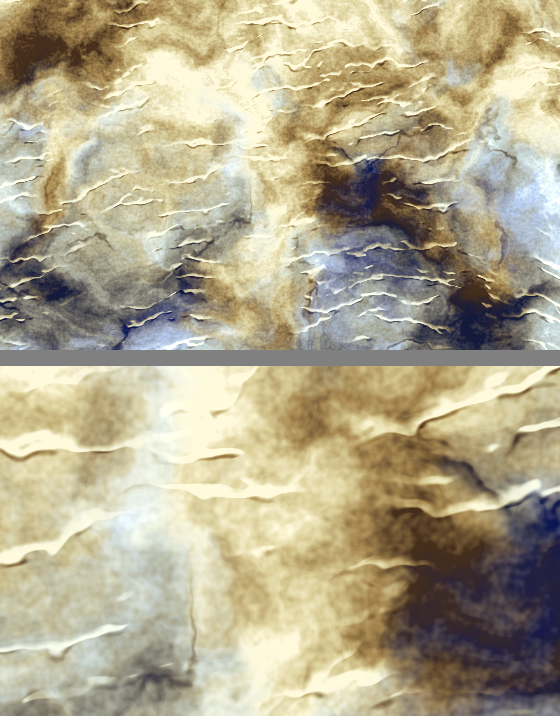
Top, the full canvas; bottom, a detail of the centre.
A WebGL 1 fragment shader for this texture:

```glsl
precision highp float;
// Desert seen from orbit: ochre sand drifting over pale blue rock and dark basins.
// Warped gradient noise picks sand or rock and its lightness; one-sided contour
// lines of stretched noise form the bright dune crests and their thin shadows.

uniform vec2 u_resolution;

#define WARP 0.32           // swirl of the ground patches
#define GROUND_SCALE 2.3    // patches per canvas height
#define GROUND_CONTRAST 1.35
#define DETAIL 0.55         // strength of the fine rock texture
#define DUNE_FREQ vec2(6.0, 21.0)
#define DUNE_TILT 0.17      // rise of the dunes to the right
#define DUNE_GAIN 0.50
#define SHADOW_GAIN 0.40
#define GRAIN 0.10

const vec3 UMBER = vec3(0.27, 0.18, 0.11);
const vec3 OCHRE = vec3(0.65, 0.53, 0.31);
const vec3 SAND  = vec3(0.86, 0.81, 0.60);
const vec3 CREST = vec3(1.00, 0.98, 0.86);
const vec3 NAVY  = vec3(0.08, 0.10, 0.23);
const vec3 SLATE = vec3(0.38, 0.37, 0.36);
const vec3 STONE = vec3(0.64, 0.64, 0.57);
const vec3 ICE   = vec3(0.77, 0.83, 0.83);

vec2 gradientAt(vec2 cell) {
  vec3 h = fract(cell.xyx * vec3(0.1031, 0.1030, 0.0973));
  h += dot(h, h.yzx + 33.33);
  float angle = 6.2832 * fract((h.x + h.y) * h.z);
  return vec2(cos(angle), sin(angle));
}

float noise(vec2 p) {
  vec2 i = floor(p), f = p - i;
  vec2 u = f * f * f * (f * (f * 6.0 - 15.0) + 10.0);
  vec2 e = vec2(1.0, 0.0);
  float low  = mix(dot(gradientAt(i), f), dot(gradientAt(i + e), f - e), u.x);
  float high = mix(dot(gradientAt(i + e.yx), f - e.yx),
                   dot(gradientAt(i + e.xx), f - e.xx), u.x);
  return mix(low, high, u.y);
}

float fbm(vec2 p) {
  float sum = 0.0, amp = 0.6;
  for (int i = 0; i < 6; i++) {
    sum += amp * noise(p);
    p = mat2(1.6, 1.2, -1.2, 1.6) * p + 17.3;
    amp *= 0.54;
  }
  return sum;
}

// Soft round region, 1 at its centre.
float region(vec2 p, vec2 centre, vec2 size) {
  vec2 d = (p - centre) / size;
  return exp(-dot(d, d));
}

// Stretched noise whose rising zero crossings are the dune crests.
float duneField(vec2 p) {
  float bend = max(p.x - 1.0, 0.0);
  float south = 1.0 - smoothstep(0.25, 0.65, p.y);
  p.y -= DUNE_TILT * p.x - 0.45 * south * bend * bend;
  p.y += 0.025 * noise(p * 7.0);
  vec2 q = p * DUNE_FREQ;
  return noise(q + 3.7) + 0.45 * noise(q * vec2(2.6, 2.0) + 9.1)
       + 0.22 * noise(q * vec2(7.0, 3.2));
}

vec3 ramp(float t, vec3 a, vec3 b, vec3 c, vec3 d) {
  vec3 col = mix(a, b, clamp(t / 0.33, 0.0, 1.0));
  col = mix(col, c, clamp((t - 0.33) / 0.29, 0.0, 1.0));
  return mix(col, d, clamp((t - 0.62) / 0.26, 0.0, 1.0));
}

void main() {
  vec2 p = gl_FragCoord.xy / u_resolution.y;
  p.x *= 1.6 * u_resolution.y / u_resolution.x;

  // Warped ground coordinates
  vec2 warp = vec2(fbm(p * 2.2 + 4.0), fbm(p * 2.2 + 31.0));
  vec2 g = p + WARP * warp;

  // Share of sand: the north, and a tongue down the middle
  float warmth = 0.85 * (p.y - 0.56) + 0.42 * region(p, vec2(0.78, 0.28), vec2(0.28, 0.38))
               + 0.12 * (p.x - 0.8) + 1.3 * fbm(g * GROUND_SCALE + 8.0);
  float sand = smoothstep(-0.22, 0.24, warmth);

  // Lightness: broad patches, fine rock and dark basins
  float basin = 0.50 * region(g, vec2(1.28, 0.12), vec2(0.34, 0.24))
              + 0.28 * region(g, vec2(1.50, 0.42), vec2(0.16, 0.13))
              + 0.22 * region(g, vec2(0.90, 0.43), vec2(0.12, 0.09))
              + 0.32 * region(g, vec2(0.02, 0.83), vec2(0.18, 0.13));
  float detail = fbm(p * vec2(9.0, 12.0) + 3.0 * warp);
  float light = 0.62 - 0.08 * sand - basin
              + GROUND_CONTRAST * fbm(g * GROUND_SCALE + 51.0) + DETAIL * detail;

  // Dark ravines, mostly in bare rock
  float ravine = 1.0 - smoothstep(0.0, 0.07, abs(noise(g * 5.0 + 13.0) + 0.15 * detail));
  ravine *= smoothstep(-0.02, 0.25, noise(p * 4.0 + 22.0));
  light -= 0.34 * ravine * (1.0 - 0.7 * sand);
  light += GRAIN * (noise(p * 150.0) + noise(p * vec2(70.0, 95.0)));

  // Dune crests: sharp shadowed foot, soft upper side, gathered in fields
  float n = duneField(p);
  float rise = duneField(p + vec2(0.0, 0.006)) - duneField(p - vec2(0.0, 0.006));
  float field = smoothstep(-0.12, 0.22, noise(p * 3.1 + 6.0) + 0.5 * noise(p * 8.0)
              + 0.32 * region(p, vec2(1.0, 0.60), vec2(0.65, 0.30)) - 0.10
              + 0.25 * region(p, vec2(1.5, 0.25), vec2(0.25, 0.25)));
  float facing = field * smoothstep(0.02, 0.14, rise);
  float crest = facing * smoothstep(-0.03, 0.04, n) * (1.0 - smoothstep(0.05, 0.36, n));
  float foot = smoothstep(-0.20, -0.08, n) * (1.0 - smoothstep(-0.07, 0.0, n));
  foot *= facing * smoothstep(-0.15, 0.25, noise(p * vec2(28.0, 40.0)));
  light += DUNE_GAIN * crest - SHADOW_GAIN * foot;
  sand = mix(sand, 1.0, 0.75 * crest);

  // Colour, with blue and violet tints in the rock
  vec3 rock = ramp(light + 0.04, NAVY, SLATE, STONE, ICE);
  rock += vec3(-0.05, -0.02, 0.13) * smoothstep(-0.05, 0.3, fbm(g * 3.5 + 70.0));
  rock += 0.9 * max(light - 0.88, 0.0);
  vec3 dune = ramp(light, UMBER, OCHRE, SAND, CREST);
  gl_FragColor = vec4(clamp(mix(rock, dune, sand), 0.0, 1.0), 1.0);
}
```
